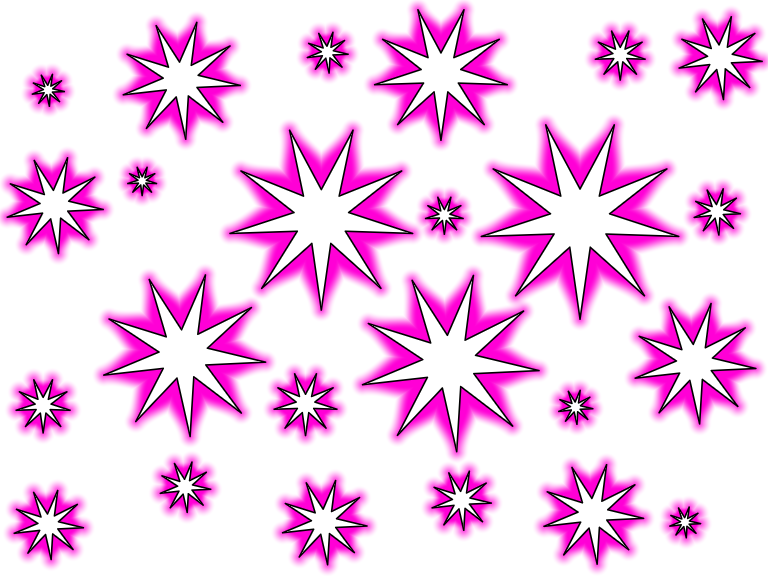
A WebGL 2 fragment shader for this pattern:

```glsl
#version 300 es
precision highp float;
// Scattered white nine-pointed stars with black outlines and soft magenta glows.

#define GRID vec2(6.0, 4.0)
#define POINTS 9.0
#define INNER_SIZES vec2(0.125, 0.180)
#define OUTER_SIZES vec2(0.061, 0.118)
#define SMALL_SIZES vec2(0.024, 0.057)
#define VALLEY_RATIO 0.30
#define TILT 0.08
#define EDGE_MARGIN 0.01
#define LINE_HALF_WIDTH 0.0014
#define GLOW_RANGE vec2(0.012, 0.044)
#define TIP_FADE 0.022
#define SEED 7.0

uniform vec2 u_resolution;
out vec4 fragColor;

const vec3 WHITE = vec3(1.0);
const vec3 INK = vec3(0.0);
const vec3 MAGENTA = vec3(1.0, 0.0, 0.84);

vec2 hash22(vec2 p) {
    vec3 q = fract(p.xyx * vec3(0.1031, 0.1030, 0.0973));
    q += dot(q, q.yzx + 33.33);
    return fract((q.xx + q.yz) * q.zy);
}

bool inGrid(vec2 cell) {
    return all(greaterThanEqual(cell, vec2(0.0))) && all(lessThan(cell, GRID));
}

// Evenly spread size between the two ends of a range.
float pickSize(vec2 cell, vec2 range) {
    return mix(range.x, range.y, fract(0.618 * (cell.x + GRID.x * cell.y)));
}

// Center and radius of a large star; off the grid, a bare point on the border.
vec3 largeStar(vec2 cell, vec2 canvas) {
    vec2 center = (cell + 0.5) * canvas / GRID;
    if (!inGrid(cell)) return vec3(clamp(center, vec2(0.0), canvas), 0.0);
    bool inner = inGrid(cell - 1.0) && inGrid(cell + 1.0);
    float radius = pickSize(cell, inner ? INNER_SIZES : OUTER_SIZES);
    float jitter = 0.6 * max(0.14 - radius, 0.025);
    center += jitter * (2.0 * hash22(cell + SEED) - 1.0);
    vec2 margin = vec2(radius + EDGE_MARGIN);
    return vec3(clamp(center, margin, canvas - margin), radius);
}

// Center and radius of a small star, set in the gap between its large neighbors.
vec3 smallStar(vec2 cell, vec2 canvas) {
    vec3 left = largeStar(cell - vec2(1.0, 0.0), canvas);
    vec3 right = largeStar(cell + vec2(1.0, 0.0), canvas);
    vec3 below = largeStar(cell - vec2(0.0, 1.0), canvas);
    vec3 above = largeStar(cell + vec2(0.0, 1.0), canvas);
    vec2 low = vec2(left.x + left.z, below.y + below.z);
    vec2 high = vec2(right.x - right.z, above.y - above.z);
    float radius = pickSize(cell, SMALL_SIZES);
    vec2 slack = max(0.5 * (high - low) - radius, 0.0);
    vec2 center = 0.5 * (low + high) + slack * (hash22(cell + SEED) - 0.5);
    return vec3(center, radius);
}

// Signed distance to a star with one point facing down, turned by tilt.
float starDistance(vec2 p, float radius, float tilt) {
    float sector = 6.283185 / POINTS;
    float angle = atan(p.x, -p.y) - tilt;
    angle = abs(mod(angle + 0.5 * sector, sector) - 0.5 * sector);
    vec2 tip = vec2(radius, 0.0);
    vec2 valley = radius * VALLEY_RATIO * vec2(cos(0.5 * sector), sin(0.5 * sector));
    vec2 q = length(p) * vec2(cos(angle), sin(angle)) - tip;
    vec2 edge = valley - tip;
    float along = clamp(dot(q, edge) / dot(edge, edge), 0.0, 1.0);
    float side = edge.x * q.y - edge.y * q.x;
    return length(q - edge * along) * (side > 0.0 ? -1.0 : 1.0);
}

void main() {
    float pixel = 1.0 / u_resolution.y;
    vec2 p = gl_FragCoord.xy * pixel;
    vec2 canvas = u_resolution * pixel;
    vec2 home = floor(p / canvas * GRID);

    // Nearest outline and combined glow, which thins out towards the tips.
    float nearest = 10.0;
    float clearOfGlow = 1.0;
    for (int k = 0; k < 9; k++) {
        vec2 cell = home + vec2(float(k % 3), float(k / 3)) - 1.0;
        if (!inGrid(cell)) continue;
        bool large = mod(cell.x + cell.y, 2.0) < 0.5;
        vec3 star = large ? largeStar(cell, canvas) : smallStar(cell, canvas);
        vec2 local = p - star.xy;
        float reach = length(local);
        if (reach > star.z + GLOW_RANGE.y) continue;
        float tilt = TILT * step(0.5, hash22(cell + SEED + 91.0).x);
        float d = starDistance(local, star.z, tilt);
        float fade = TIP_FADE * smoothstep(0.5, 1.0, reach / star.z);
        nearest = min(nearest, d);
        clearOfGlow *= smoothstep(GLOW_RANGE.x, GLOW_RANGE.y, d + fade);
    }

    // Glow, then white star bodies, then outlines.
    vec3 color = mix(MAGENTA, WHITE, clearOfGlow);
    color = mix(color, WHITE, clamp(0.5 - nearest / pixel, 0.0, 1.0));
    float line = clamp(0.5 + (LINE_HALF_WIDTH - abs(nearest)) / pixel, 0.0, 1.0);
    fragColor = vec4(mix(color, INK, line), 1.0);
}
```
